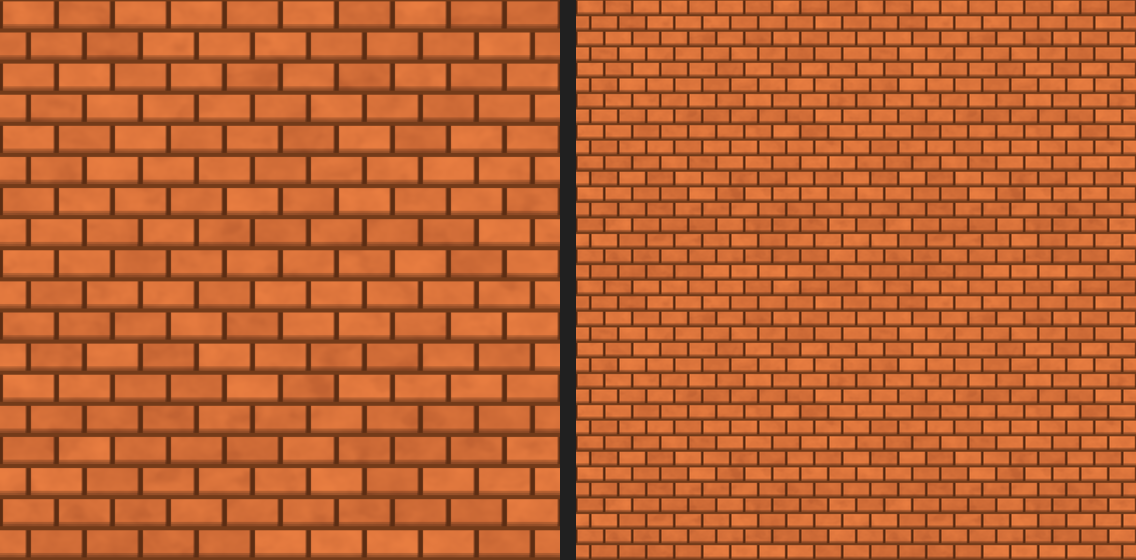
Left, the tile; right, the same tile 2 across and 2 down.
Give the GLSL for this texture, as a Shadertoy shader.

```glsl
// Running-bond wall of orange clay bricks with shaded lower lips and dark mortar.

const vec2 BRICKS = vec2(10.0, 18.0);         // repeats across and down
const vec2 FACE_X = vec2(0.055, 0.955);       // left and right of the face, in cells
const vec2 FACE_Y = vec2(0.225, 0.955);       // bottom and top of the face
const float SIDE_END = 0.972;                 // right end of the narrow side bevel
const float LIP_END = 0.086;                  // bottom of the shaded lip
const vec3 CLAY_LIGHT = vec3(0.905, 0.485, 0.250);
const vec3 CLAY_DARK = vec3(0.775, 0.395, 0.200);
const vec3 MORTAR = vec3(0.450, 0.230, 0.100);
const vec3 MORTAR_SHADE = vec3(0.360, 0.175, 0.075);

float hash(vec2 p) {
    vec3 q = fract(p.xyx * vec3(0.1031, 0.1030, 0.0973));
    q += dot(q, q.yzx + 33.33);
    return fract((q.x + q.y) * q.z);
}

// Dot product of a lattice gradient and an offset; the lattice wraps at period.
float corner(vec2 cell, vec2 offset, vec2 period, float seed) {
    float angle = 6.28319 * hash(mod(cell, period) + seed);
    return dot(vec2(cos(angle), sin(angle)), offset);
}

float gradientNoise(vec2 p, vec2 period, float seed) {
    vec2 i = floor(p), f = p - i;
    vec2 u = f * f * f * (f * (f * 6.0 - 15.0) + 10.0);
    vec2 e = vec2(1.0, 0.0);
    float low = mix(corner(i, f, period, seed),
                    corner(i + e, f - e, period, seed), u.x);
    float high = mix(corner(i + e.yx, f - e.yx, period, seed),
                     corner(i + 1.0, f - 1.0, period, seed), u.x);
    return mix(low, high, u.y);
}

float fractalNoise(vec2 uv, vec2 period, float seed) {
    float sum = 0.0, gain = 0.6;
    for (int octave = 0; octave < 3; octave++) {
        sum += gain * gradientNoise(uv * period, period, seed);
        period *= 2.0;
        gain *= 0.5;
        seed += 17.0;
    }
    return sum;
}

// Soft-edged interval: one between range.x and range.y.
float span(float x, vec2 range, float soft) {
    return smoothstep(-soft, soft, x - range.x) * smoothstep(-soft, soft, range.y - x);
}

// Clay colour from the tone of each brick and smoky mottling.
vec3 clay(vec2 id, vec2 uv) {
    float tone = 0.25 + 0.65 * hash(id + 5.0);
    float mottle = fractalNoise(uv, vec2(18.0, 22.0), 41.0);
    float smudge = smoothstep(0.05, 0.4, fractalNoise(uv, vec2(13.0, 17.0), 83.0));
    return mix(CLAY_DARK, CLAY_LIGHT, clamp(tone + 0.65 * mottle - 0.35 * smudge, -0.1, 1.05));
}

void mainImage(out vec4 fragColor, in vec2 fragCoord) {
    vec2 uv = fragCoord / iResolution.xy;
    vec2 soft = max(0.75 * BRICKS / iResolution.xy, vec2(0.006, 0.010));

    // Alternate rows shift by half a brick; ids wrap at the canvas edge.
    vec2 p = uv * BRICKS;
    float row = floor(p.y);
    p.x += 0.5 * (1.0 - mod(row, 2.0));
    vec2 id = vec2(mod(floor(p.x), BRICKS.x), row);
    vec2 local = fract(p);

    // Mortar: upright joints lie in shade, flat joints are lighter.
    float joint = 1.0 - span(local.x, vec2(0.045, 0.975), 0.018);
    float shade = joint * span(local.y, vec2(LIP_END, FACE_Y.y), 0.03);
    vec3 color = mix(MORTAR, MORTAR_SHADE, shade);

    // Brick body, with a two-step lip below and a bevel at the right.
    float body = span(local.x, vec2(FACE_X.x, SIDE_END), soft.x)
               * span(local.y, vec2(LIP_END, FACE_Y.y), soft.y);
    float lipStep = smoothstep(-soft.y, soft.y, local.y - mix(LIP_END, FACE_Y.x, 0.52));
    float light = mix(0.68, 0.80, lipStep);
    light = mix(light, 1.0, smoothstep(-soft.y, soft.y, local.y - FACE_Y.x));
    light *= mix(1.0, 0.68, smoothstep(-soft.x, soft.x, local.x - FACE_X.y));
    color = mix(color, clay(id, uv) * light, body);

    fragColor = vec4(color, 1.0);
}
```
